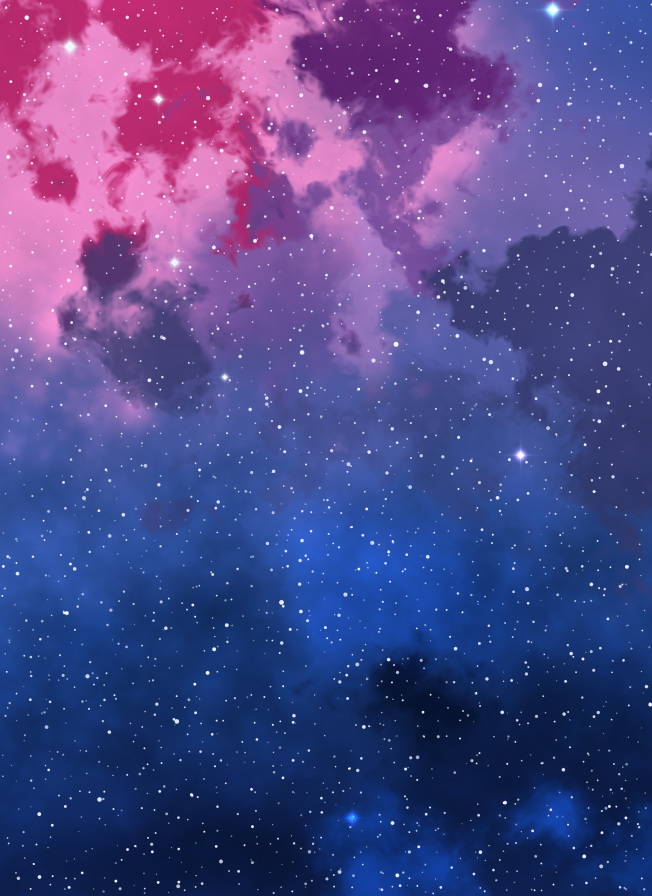
A WebGL 1 fragment shader for this texture:

```glsl
precision highp float;
// A starry nebula: a blue-to-violet sky with a pink glow at the upper left,
// crimson, plum and slate clouds with ragged edges, and black-blue hollows.
// Clouds are ellipses frayed by smooth cellular noise; stars sit in jittered grids.

uniform vec2 u_resolution;

#define FINE_SCALE 10.0
#define BROAD_SCALE 4.5
#define FRAY 1.5
#define MOTTLE 0.22
#define STAR_SIZE 0.00095
#define STAR_GAIN 1.0
#define PINK vec3(0.94, 0.55, 0.81)
#define CRIMSON vec3(0.70, 0.12, 0.39)
#define PLUM vec3(0.36, 0.12, 0.43)
#define SLATE vec3(0.20, 0.22, 0.42)
#define ABYSS vec3(0.02, 0.06, 0.17)
#define AZURE vec3(0.07, 0.26, 0.66)

vec2 hash2(vec2 cell) {
  vec3 h = fract(vec3(cell.xyx) * vec3(0.1031, 0.1030, 0.0973));
  h += dot(h, h.yzx + 33.33);
  return fract((h.xx + h.yz) * h.zy);
}

// Smooth cellular density: soft bumps around one random point per cell
float cells(vec2 p) {
  vec2 id = floor(p), f = fract(p);
  float sum = 0.0;
  for (int j = -1; j <= 1; j++)
    for (int i = -1; i <= 1; i++) {
      vec2 o = vec2(float(i), float(j));
      vec2 d = o + hash2(id + o + 57.0) - f;
      sum += exp(-6.0 * dot(d, d));
    }
  return sum - 0.52;
}

// Layered cells, centred on zero
float billow(vec2 p) {
  float sum = 0.0, amp = 1.0;
  for (int i = 0; i < 5; i++) {
    sum += amp * cells(p);
    p = mat2(1.6, 1.2, -1.2, 1.6) * p + 3.7;
    amp *= 0.58;
  }
  return sum;
}

// Coverage of an ellipse whose rim is displaced by noise
float cloud(vec2 p, vec2 centre, vec2 radius, float noise, float soft) {
  float d = 1.0 - length((p - centre) / radius) + FRAY * noise;
  return smoothstep(-soft, soft, d);
}

// One jittered grid of round stars; only a share of the cells is lit
float stars(vec2 p, float count, float share, float size, float pixel) {
  vec2 id = floor(p * count);
  vec2 rnd = hash2(id + count);
  vec2 place = 0.15 + 0.7 * hash2(id + 91.0 + count);
  float r = size * mix(0.6, 1.3, rnd.y);
  float d = length(fract(p * count) - place) / count;
  float disc = 1.0 - smoothstep(r - 0.6 * pixel, r + 0.8 * pixel, d);
  return disc * step(rnd.x, share) * mix(0.4, 1.0, rnd.y);
}

// Bright star with a halo and four short spikes
float glint(vec2 p, vec2 centre, float size) {
  vec2 d = abs(p - centre) / size;
  float spikes = exp(-d.x * 5.0 - d.y) + exp(-d.y * 5.0 - d.x);
  return exp(-dot(d, d) * 1.5) + 0.6 * spikes;
}

void main() {
  vec2 p = gl_FragCoord.xy / u_resolution.y;
  float pixel = 1.0 / u_resolution.y;
  float broad = billow(p * BROAD_SCALE + 11.0);
  vec2 bend = 0.008 * sin(p.yx * 31.0 + vec2(1.0, 4.0) + 3.0 * broad);
  vec2 q = p + bend;
  float fine = billow(q * FINE_SCALE);

  // Sky from navy up to violet
  float h = p.y + 0.05 * broad;
  vec3 col = mix(vec3(0.06, 0.14, 0.35), vec3(0.09, 0.22, 0.48), smoothstep(0.0, 0.28, h));
  col = mix(col, vec3(0.17, 0.30, 0.59), smoothstep(0.26, 0.43, h));
  col = mix(col, vec3(0.31, 0.36, 0.65), smoothstep(0.40, 0.57, h));
  col = mix(col, vec3(0.48, 0.41, 0.70), smoothstep(0.55, 0.80, h));
  col = mix(col, vec3(0.22, 0.32, 0.64), cloud(p, vec2(0.76, 1.0), vec2(0.19, 0.16), 0.1 * broad, 0.8));

  // Pink glow, violet veil and pale arm
  col = mix(col, PINK, cloud(q, vec2(0.06, 0.92), vec2(0.43, 0.32), 0.15 * broad, 0.32));
  col = mix(col, vec3(0.42, 0.31, 0.61), 0.85 * cloud(q, vec2(0.29, 0.68), vec2(0.13, 0.10), 0.25 * fine, 0.5));
  col = mix(col, vec3(0.67, 0.51, 0.80), 0.7 * cloud(q, vec2(0.41, 0.70), vec2(0.035, 0.13), 0.6 * fine, 0.5));

  // Crimson and plum clouds
  float red = cloud(q, vec2(0.03, 0.96), vec2(0.11, 0.075), fine, 0.5);
  red = max(red, cloud(q, vec2(0.20, 0.83), vec2(0.075, 0.09), fine, 0.5));
  red = max(red, cloud(q, vec2(0.20, 0.97), vec2(0.08, 0.05), fine, 0.5));
  col = mix(col, CRIMSON, 0.9 * red);
  col = mix(col, vec3(0.42, 0.27, 0.57), 0.85 * cloud(q, vec2(0.44, 0.84), vec2(0.09, 0.11), fine, 0.5));
  col = mix(col, PLUM, 0.9 * cloud(q, vec2(0.42, 0.96), vec2(0.08, 0.085), 0.7 * fine, 0.5));

  // Slate bank on the right and smudges across the middle
  float bank = cloud(q, vec2(0.64, 0.675), vec2(0.115, 0.065), 0.3 * fine, 0.13);
  bank = max(bank, cloud(q, vec2(0.74, 0.74), vec2(0.05, 0.08), 0.4 * fine, 0.2));
  bank = max(bank, cloud(q, vec2(0.72, 0.54), vec2(0.12, 0.14), 0.4 * fine, 0.3));
  col = mix(col, SLATE, 0.85 * bank);
  col = mix(col, SLATE, 0.75 * cloud(q, vec2(0.18, 0.61), vec2(0.055, 0.085), 0.8 * fine, 0.6));
  col = mix(col, SLATE, 0.4 * cloud(q, vec2(0.45, 0.52), vec2(0.10, 0.05), fine, 0.6));

  // Azure glows and dark hollows below
  col = mix(col, AZURE * 1.15, 0.5 * cloud(q, vec2(0.49, 0.34), vec2(0.12, 0.08), 0.4 * broad, 0.8));
  col = mix(col, ABYSS, 0.65 * cloud(q, vec2(0.62, 0.14), vec2(0.16, 0.10), 0.5 * broad, 0.7));
  col = mix(col, ABYSS, 0.9 * cloud(q, vec2(0.47, 0.21), vec2(0.065, 0.055), 0.5 * fine, 0.7));
  col = mix(col, ABYSS, 0.6 * cloud(q, vec2(0.26, 0.05), vec2(0.16, 0.07), 0.5 * broad, 0.7));
  col = mix(col, AZURE, 0.7 * cloud(q, vec2(0.45, 0.03), vec2(0.07, 0.05), 0.4 * fine, 0.8));
  col = mix(col, AZURE, 0.6 * cloud(q, vec2(0.72, 0.04), vec2(0.07, 0.06), 0.4 * fine, 0.8));
  col *= 1.0 + MOTTLE * (0.6 * broad + 0.4 * fine) * mix(1.3, 0.4, smoothstep(0.2, 0.7, p.y));

  // Star field and glints
  float light = 0.0;
  for (int i = 0; i < 4; i++) {
    float k = float(i);
    light += stars(p, 14.0 + 17.0 * k, 0.35 + 0.05 * k, STAR_SIZE * (2.1 - 0.45 * k), pixel);
  }
  light += glint(p, vec2(0.078, 0.948), 0.009) + glint(p, vec2(0.177, 0.889), 0.006);
  light += glint(p, vec2(0.195, 0.707), 0.006) + glint(p, vec2(0.251, 0.579), 0.004);
  col = mix(col, vec3(0.94, 0.96, 1.0), clamp(light * STAR_GAIN, 0.0, 1.0));
  col += vec3(0.5, 0.9, 0.9) * glint(p, vec2(0.617, 0.989), 0.008);
  col += vec3(0.8, 0.6, 0.9) * glint(p, vec2(0.581, 0.492), 0.006);
  col += vec3(0.1, 0.3, 0.8) * glint(p, vec2(0.393, 0.087), 0.007);
  gl_FragColor = vec4(clamp(col, 0.0, 1.0), 1.0);
}
```
